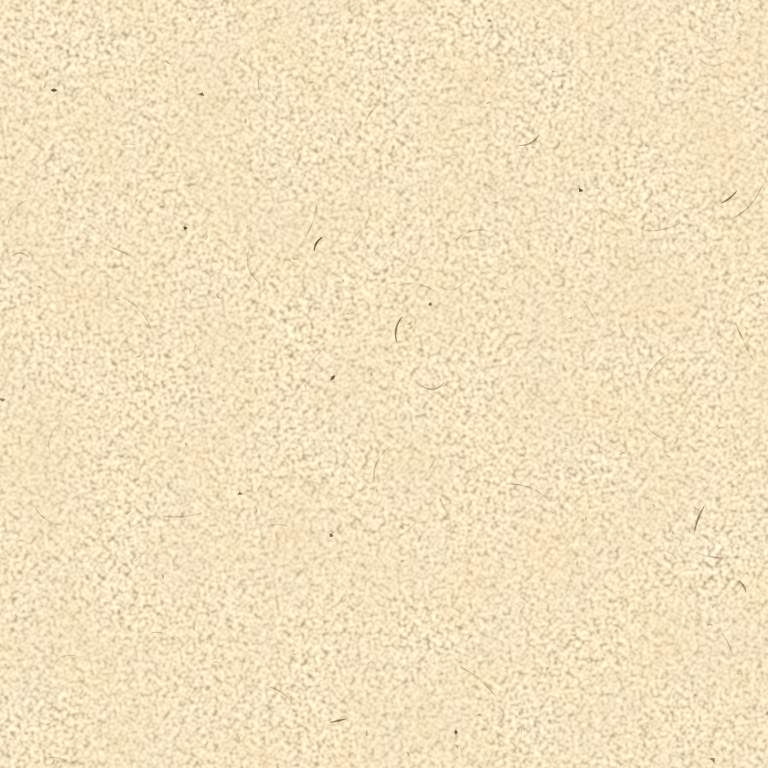
Write a Shadertoy shader that draws this texture.

```glsl
// Cream recycled paper with fine grain, faint plant fibres and a few dark specks.

// Two random values in 0..1 for an integer cell
vec2 hash2(vec2 cell, float seed) {
    uvec2 v = uvec2(ivec2(cell) + ivec2(int(seed) * 131 + 4096));
    v = v * 1664525u + 1013904223u;
    v.x += v.y * 1664525u;
    v.y += v.x * 1664525u;
    v ^= v >> 16u;
    v.x += v.y * 1664525u;
    v.y += v.x * 1664525u;
    v ^= v >> 16u;
    return vec2(v & 65535u) / 65535.0;
}

float gradientDot(vec2 cell, vec2 offset, float seed) {
    float angle = 6.2832 * hash2(cell, seed).x;
    return dot(vec2(cos(angle), sin(angle)), offset);
}

// Gradient noise, roughly -0.7..0.7
float gradientNoise(vec2 p, float seed) {
    vec2 i = floor(p), f = p - i;
    vec2 u = f * f * f * (f * (f * 6.0 - 15.0) + 10.0);
    vec2 e = vec2(0.0, 1.0);
    return mix(
        mix(gradientDot(i, f, seed), gradientDot(i + e.yx, f - e.yx, seed), u.x),
        mix(gradientDot(i + e.xy, f - e.xy, seed), gradientDot(i + e.yy, f - e.yy, seed), u.x),
        u.y);
}

// Coverage of curved strokes scattered over a jittered grid
float strokes(vec2 uv, float cells, float seed, float share,
              float halfLength, float width, float softness) {
    float cover = 0.0;
    vec2 home = floor(uv * cells);
    for (int y = -1; y <= 1; y++)
    for (int x = -1; x <= 1; x++) {
        vec2 cell = home + vec2(x, y);
        vec2 place = hash2(cell, seed);
        vec2 shape = hash2(cell, seed + 1.0);
        vec2 kind = hash2(cell, seed + 2.0);
        if (kind.x > share) continue;

        float angle = 6.2832 * shape.x;
        float c = cos(angle), s = sin(angle);
        vec2 p = mat2(c, -s, s, c) * (uv - (cell + place) / cells);
        float reach = halfLength * mix(0.4, 1.0, shape.y);
        float along = p.x / reach;
        p.y += reach * (kind.y - 0.5) * 0.9 * min(along * along, 2.0);

        float dist = length(vec2(max(abs(p.x) - reach, 0.0), p.y));
        float taper = width * (1.0 - 0.5 * min(abs(along), 1.0));
        float ink = 1.0 - smoothstep(taper - softness, taper + softness, dist);
        cover = max(cover, ink * mix(0.35, 1.0, fract(kind.y * 7.3)));
    }
    return cover;
}

void mainImage(out vec4 fragColor, in vec2 fragCoord) {
    vec2 uv = fragCoord / iResolution.y;
    vec2 turned = mat2(0.8, 0.6, -0.6, 0.8) * uv;
    float edge = max(0.0011, 0.7 / iResolution.y);

    // Fine grain, stronger in some patches than others
    float fine = gradientNoise(turned * 185.0, 10.0);
    float medium = gradientNoise(uv * 113.0 + 3.7, 11.0);
    float coarse = gradientNoise(turned * 48.0, 12.0);
    float patches = gradientNoise(uv * 9.0, 13.0);
    float grain = fine * 0.135 + medium * 0.085 + coarse * 0.025;
    grain *= 1.0 + 0.5 * patches;
    grain -= 0.5 * max(-grain - 0.03, 0.0);
    grain = grain > 0.0 ? grain * 0.95 : grain * 1.3;

    // Cream sheet with slow changes of warmth
    vec3 paper = vec3(0.964, 0.893, 0.755) + grain;
    paper += vec3(0.010, 0.012, 0.018) * patches;
    paper += vec3(0.008, 0.0, -0.022) * gradientNoise(turned * 16.0, 14.0);

    // Blurred smudges, broken up by the grain
    float smudge = strokes(uv, 5.0, 20.0, 0.5, 0.022, 0.004, 0.007);
    paper = mix(paper, vec3(0.74, 0.61, 0.42), smudge * clamp(0.2 - fine * 0.6, 0.0, 0.5));

    // Faint fibres of uneven strength
    float fibre = strokes(uv, 9.0, 30.0, 0.6, 0.032, 0.0010, edge);
    float wear = clamp(0.42 + coarse * 0.7 - medium * 0.5, 0.0, 0.75);
    paper = mix(paper, vec3(0.60, 0.51, 0.34), fibre * wear);

    // Pale flecks
    float fleck = strokes(uv, 26.0, 40.0, 0.3, 0.0035, 0.0013, edge);
    paper = mix(paper, vec3(0.58, 0.50, 0.35), fleck * 0.55);

    // Dark fibres and round specks
    float bark = strokes(uv, 4.0, 50.0, 0.5, 0.017, 0.0013, edge);
    paper = mix(paper, vec3(0.25, 0.20, 0.10), bark * 0.8);
    float speck = strokes(uv, 5.0, 60.0, 0.5, 0.0028, 0.0024, edge);
    paper = mix(paper, vec3(0.14, 0.09, 0.05), speck * 0.95);

    fragColor = vec4(clamp(paper, 0.0, 1.0), 1.0);
}
```
